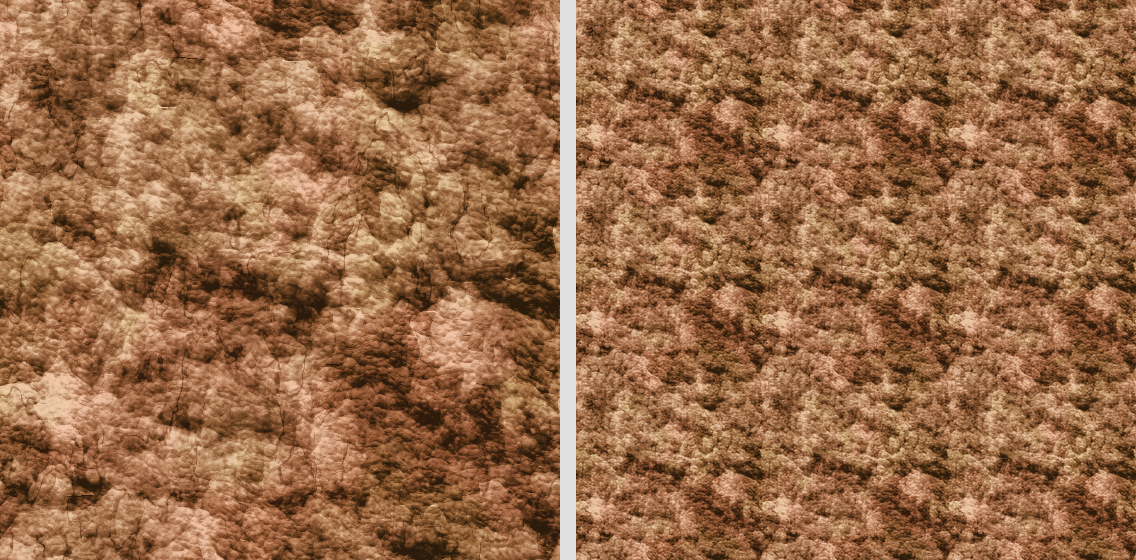
Left, the tile; right, the same tile 3 across and 3 down.
A WebGL 2 fragment shader for this texture:

```glsl
#version 300 es
precision highp float;
// Weathered cliff of brown soil and pale, veined rock, lit from above.
// Tilted flat-topped stones are piled up at five scales into a height field;
// its slope and shadow, with stains and grit, choose a tone on an earth ramp.
uniform vec2 u_resolution;
out vec4 fragColor;

const vec2 TO_LIGHT = vec2(-0.26, 0.966);

vec3 hash(vec2 cell, float seed) {
  vec3 q = fract((cell.xyx + seed) * vec3(0.1031, 0.1030, 0.0973));
  q += dot(q, q.yxz + 33.33);
  return fract((q.xxy + q.yzz) * q.zyx);
}

// Value noise that wraps after n cells
float noise(vec2 p, vec2 n, float seed) {
  vec2 q = p * n, c = floor(q), f = q - c;
  f = f * f * (3.0 - 2.0 * f);
  vec2 lo = mod(c, n), hi = mod(c + 1.0, n);
  float bottom = mix(hash(lo, seed).x, hash(vec2(hi.x, lo.y), seed).x, f.x);
  float top = mix(hash(vec2(lo.x, hi.y), seed).x, hash(hi, seed).x, f.x);
  return mix(bottom, top, f.y);
}

float layered(vec2 p, vec2 n, float seed) {
  float sum = 0.0, weight = 0.5;
  for (int i = 0; i < 5; i++) {
    sum += weight * noise(p, n, seed + float(i) * 7.0);
    n *= 2.0;
    weight *= 0.5;
  }
  return sum / 0.96875;
}

// Wrapping cells of leaning, chamfered stones: height and a random value
vec2 stones(vec2 p, vec2 n, float lean, float seed) {
  vec2 q = p * n, c = floor(q), best = vec2(-9.0, 0.0);
  for (int j = -1; j <= 1; j++) {
    for (int i = -1; i <= 1; i++) {
      vec2 cell = c + vec2(i, j);
      vec3 h = hash(mod(cell, n), seed);
      float a = lean + 1.6 * (h.z - 0.5), tall = fract(h.z * 7.0);
      vec2 d = q - cell - 0.15 - 0.7 * h.xy;
      d = mat2(cos(a), -sin(a), sin(a), cos(a)) * d * vec2(1.2, 0.8);
      vec2 s = abs(d);
      float rim = max(max(s.x, s.y), 0.75 * (s.x + s.y));
      float top = 0.4 * tall + dot(d, h.yx - 0.5) - 1.3 * max(rim - 0.28, 0.0);
      if (top > best.x) best = vec2(top, tall);
    }
  }
  return best;
}

// Boulders down to grit; roughness raises the finer stones
float relief(vec2 p, float roughness) {
  float h = 0.75 * stones(p, vec2(5.0, 4.0), 0.4, 3.0).x / 4.5;
  h += 0.80 * stones(p, vec2(11.0, 9.0), 0.4, 17.0).x / 10.0;
  h += 0.75 * stones(p, vec2(23.0, 20.0), 0.5, 31.0).x / 21.5;
  h += roughness * 0.70 * stones(p, vec2(50.0, 47.0), 0.9, 47.0).x / 48.5;
  h += roughness * 0.70 * stones(p, vec2(103.0, 98.0), 0.8, 61.0).x / 100.0;
  return h;
}

// Rise of the ground towards the light over a given reach
float rise(vec2 p, float here, float reach, float roughness) {
  return (relief(p + TO_LIGHT * reach, roughness) - here) / reach;
}

vec3 earth(float tone) {
  vec3 ramp[6] = vec3[6](
    vec3(0.29, 0.18, 0.08), vec3(0.44, 0.27, 0.14), vec3(0.56, 0.36, 0.22),
    vec3(0.67, 0.47, 0.32), vec3(0.77, 0.60, 0.45), vec3(0.89, 0.75, 0.62));
  float t = clamp(tone, 0.0, 4.999);
  int i = int(t);
  vec3 col = mix(ramp[i], ramp[i + 1], t - float(i));
  return col * (1.0 + 0.35 * clamp(tone, -1.2, 0.0) + 0.06 * clamp(tone - 5.0, 0.0, 1.0));
}

void main() {
  vec2 uv = gl_FragCoord.xy / u_resolution;

  // Ragged outlines
  vec2 bend = vec2(layered(uv, vec2(6.0), 5.0), layered(uv, vec2(6.0), 83.0)) - 0.5;
  vec2 fray = vec2(noise(uv, vec2(58.0), 9.0), noise(uv, vec2(58.0), 91.0)) - 0.5;
  vec2 p = uv + 0.04 * bend + 0.004 * fray;

  // Bare rock against soil, with broken fragments of both
  float block = stones(p, vec2(11.0, 9.0), 0.4, 17.0).y;
  float chip = stones(p, vec2(23.0, 20.0), 0.5, 31.0).y;
  float pebble = stones(p, vec2(50.0, 47.0), 0.9, 47.0).y;
  float patches = layered(uv + 0.1 * bend, vec2(4.0), 23.0);
  float rock = smoothstep(0.40, 0.60, patches + 0.14 * (block + chip - 1.0));
  float roughness = mix(1.5, 1.0, rock);

  // Light and shadow
  float here = relief(p, roughness);
  float slope = -rise(p, here, 0.0018, roughness);
  slope /= 1.0 + 0.25 * abs(slope);
  float shadow = max(rise(p, here, 0.022, roughness), 0.0);

  // Stains, a net of dark veins, and grit
  float stain = layered(p, vec2(9.0, 7.0), 41.0) - 0.5;
  float grit = noise(uv, vec2(190.0), 53.0) + noise(uv, vec2(110.0), 59.0) - 1.0;
  float seam = abs(layered(p, vec2(19.0, 12.0), 67.0) - 0.5);
  float vein = (1.0 - smoothstep(0.004, 0.035, seam)) * mix(0.2, 1.0, rock);
  vein *= smoothstep(0.35, 0.6, noise(uv, vec2(7.0), 71.0));

  float tone = 0.68 * slope - 0.75 * shadow + 1.1 * (rock - 0.5) + 2.4 * stain;
  tone += 0.3 * (block + chip + pebble - 1.5) + 0.75 * grit - 1.1 * vein - 0.18;
  vec3 col = earth(2.5 + 1.5 * tone);

  // Pink rock, rusty soil and ochre drifts
  float pink = smoothstep(0.45, 0.65, layered(p, vec2(5.0), 73.0));
  float ochre = smoothstep(0.47, 0.67, layered(p, vec2(6.0), 79.0));
  col *= mix(vec3(1.0), vec3(1.02, 0.97, 0.99), pink);
  col *= mix(vec3(1.0), vec3(0.99, 1.02, 0.95), ochre * (1.0 - pink));
  col *= mix(vec3(1.02, 0.99, 0.97), vec3(1.0), rock);
  fragColor = vec4(clamp(col, 0.0, 1.0), 1.0);
}
```
